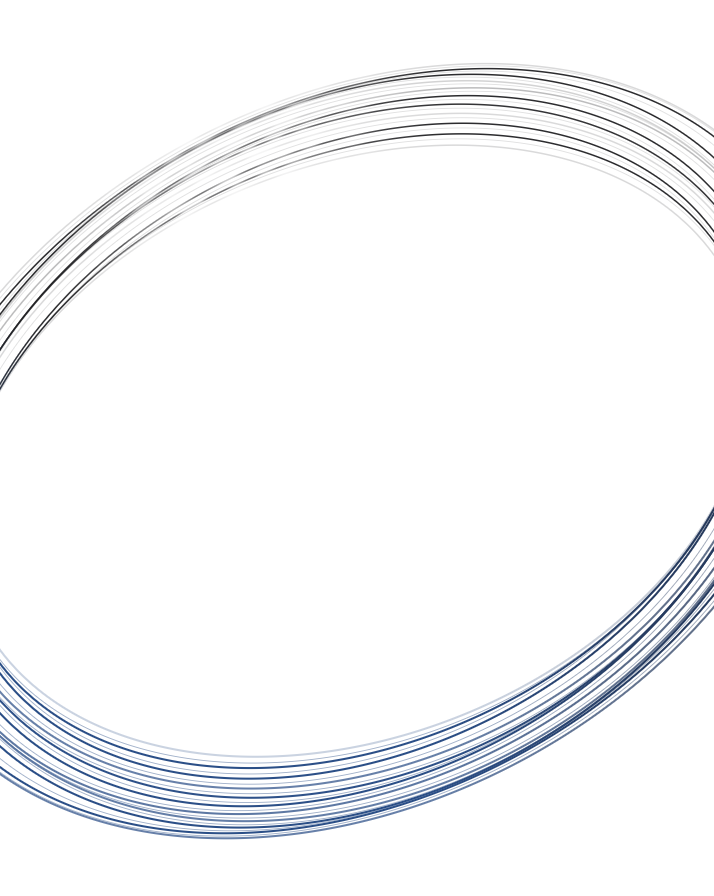
Reproduce this background procedurally as a WebGL 2 fragment shader.

```glsl
#version 300 es
precision highp float;
// A wide tilted ring of fine elliptical strands on white paper.
// Each strand is a sheared ellipse drawn from its distance estimate;
// ink runs from charcoal above to blue below, wearing thin at upper left.
uniform vec2 u_resolution;
out vec4 outColor;

const int STRANDS = 11;
const float TAU = 6.2831853;
const vec3 PAPER = vec3(1.0);
const vec3 CHARCOAL = vec3(0.13, 0.13, 0.14);
const vec3 BLUE = vec3(0.17, 0.31, 0.53);
const vec3 NAVY = vec3(0.15, 0.23, 0.37);

float hash(float n) {
    return fract(sin(n * 127.1) * 43758.5453);
}

// One-dimensional gradient noise, roughly -0.5 to 0.5
float gradientNoise(float x) {
    float cell = floor(x);
    float f = x - cell;
    float a = (hash(cell) * 2.0 - 1.0) * f;
    float b = (hash(cell + 1.0) * 2.0 - 1.0) * (f - 1.0);
    return mix(a, b, f * f * f * (f * (f * 6.0 - 15.0) + 10.0));
}

// Signed distance estimate to an ellipse sheared upward along x
float shearedEllipse(vec2 p, float width, float height, float slope) {
    vec2 q = vec2(p.x, p.y - slope * p.x);
    vec2 scaled = q / vec2(width * width, height * height);
    float r = sqrt(max(dot(q, scaled), 1e-6));
    vec2 gradient = vec2(scaled.x - slope * scaled.y, scaled.y) / r;
    return (r - 1.0) / max(length(gradient), 1e-4);
}

// Share of a pixel covered by a stroke, exact for hairlines too
float strokeCoverage(float d, float halfWidth, float pixel) {
    float high = min(d + 0.5 * pixel, halfWidth);
    float low = max(d - 0.5 * pixel, -halfWidth);
    return clamp((high - low) / pixel, 0.0, 1.0);
}

// Distance to the strand at position n, counted from the outside inward
float strandDistance(vec2 p, float n) {
    float t = n / float(STRANDS - 1);
    float top = 0.4323 - 0.0052 * n - 0.00039 * n * n;
    float width = mix(0.521, 0.4375, pow(t, 0.8)) + 0.005 * sin(n * 2.1);
    float slope = mix(0.231, 0.205, t) + 0.010 * sin(n * 1.7);
    float height = sqrt(top * top - slope * slope * width * width);
    return shearedEllipse(p, width, height, slope);
}

// Ink strength: some upper strands are faint, and the upper left wears away
float inkStrength(vec2 p, float n, float lower) {
    float bold = smoothstep(-0.8, 0.2, -cos(n * TAU / 3.45));
    float worn = smoothstep(-0.34, -0.20, p.x) * (1.0 - smoothstep(-0.12, 0.10, p.x));
    float breaks = smoothstep(-0.25, 0.2, gradientNoise(p.x * 34.0 + n * 17.3));
    float upperInk = mix(0.17, 0.95, bold) * (1.0 - worn * mix(0.75, 0.35, breaks));
    float edge = step(9.5, n);
    float lowerInk = mix(0.72, 1.0, bold) * (1.0 - 0.65 * edge);
    return mix(upperInk, lowerInk, lower);
}

void main() {
    vec2 p = (gl_FragCoord.xy - 0.5 * u_resolution) / u_resolution.y;
    p += vec2(0.0013, 0.0033);
    float pixel = 1.0 / u_resolution.y;

    // Ink colour and lower-half weight depend only on place
    float lower = 1.0 - smoothstep(-0.12, 0.06, p.y);
    vec3 blueInk = mix(BLUE, NAVY, smoothstep(0.05, 0.38, p.x));
    vec3 ink = mix(CHARCOAL, blueInk, 1.0 - smoothstep(-0.12, 0.16, p.y));

    vec3 color = PAPER;
    for (int i = 0; i < STRANDS; i++) {
        float n = float(i);
        // Main strand
        float halfWidth = mix(0.00085, 0.00115, lower);
        float cover = strokeCoverage(strandDistance(p, n), halfWidth, pixel);
        color = mix(color, ink, cover * inkStrength(p, n, lower));
        // Hairline companion between neighbouring strands
        float hair = strokeCoverage(strandDistance(p, n + 0.45), 0.0005, pixel);
        float hairInk = mix(0.14, 0.45, lower) * step(n, 9.5);
        color = mix(color, ink, hair * hairInk);
    }
    outColor = vec4(color, 1.0);
}
```
